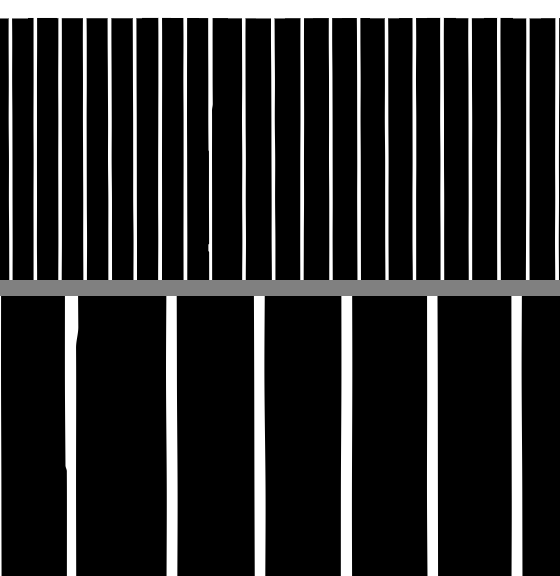
Top: the whole. Bottom: its middle third, enlarged.
Write a Shadertoy shader that draws this pattern.

```glsl
// Lengths are fractions of the canvas height
const int GAP_COUNT = 21;
const int WIDE_START = 9;          // first gap of the wider-spaced group
const int WORN_GAP = 8;            // gap with stepped edges
const float LEFT_START = 0.0378;
const float LEFT_PITCH = 0.0893;
const float LEFT_BOW = -0.0026;
const float RIGHT_START = 0.8711;
const float RIGHT_PITCH = 0.1017;
const float RIGHT_BOW = 0.0052;
const float HALF_GAP = 0.0064;
const float GAP_VARIATION = 0.0006;
const float LEAN = 0.0045;
const float EDGE_WOBBLE = 0.0010;
const float BAR_TOP = 0.935;
const float TOP_VARIATION = 0.0020;
const float STEP = 0.0026;
const vec3 BAR_COLOR = vec3(0.0);
const vec3 PAPER_COLOR = vec3(1.0);
const float PI = 3.14159;

float hash(vec2 p) {
    vec3 q = fract(p.xyx * vec3(0.1031, 0.1030, 0.0973));
    q += dot(q, q.yzx + 33.33);
    return fract((q.x + q.y) * q.z);
}

float noise(float t, float seed) {
    float cell = floor(t);
    float f = fract(t);
    f = f * f * (3.0 - 2.0 * f);
    return mix(hash(vec2(cell, seed)), hash(vec2(cell + 1.0, seed)), f);
}

// Two evenly spaced groups, each with a slight drift
float gapCenter(int i) {
    if (i < WIDE_START) {
        float n = float(i);
        return LEFT_START + LEFT_PITCH * n + LEFT_BOW * sin(PI * n / float(WIDE_START - 1));
    }
    float n = float(i - WIDE_START);
    float last = float(GAP_COUNT - 1 - WIDE_START);
    return RIGHT_START + RIGHT_PITCH * n + RIGHT_BOW * sin(2.0 * PI * n / last);
}

// Left and right edges of one gap at height y
vec2 gapEdges(int i, float y) {
    float id = float(i) + 1.0;
    float lean = LEAN * (hash(vec2(id, 7.0)) - 0.3) * (0.5 - y);
    float halfWidth = HALF_GAP + GAP_VARIATION * (hash(vec2(id, 19.0)) - 0.5);
    vec2 wobble = vec2(noise(y * 7.0, id), noise(y * 7.0, id + 50.0)) - 0.5;
    vec2 edges = gapCenter(i) + lean + vec2(-halfWidth, halfWidth) + EDGE_WOBBLE * wobble;

    // Stepped wear: wide above, narrow below, with a small nick near the foot
    if (i == WORN_GAP) {
        float nick = smoothstep(0.016, 0.010, abs(y - 0.115));
        edges.x += STEP * (0.6 * smoothstep(0.465, 0.458, y) - 0.5 - nick);
        edges.y += STEP * (1.1 * smoothstep(0.605, 0.630, y) - 0.6);
    }
    return edges;
}

void mainImage(out vec4 fragColor, in vec2 fragCoord) {
    vec2 p = fragCoord / iResolution.y;
    float pixel = 1.0 / iResolution.y;

    // Signed distance to the paper: negative inside gaps and the top margin
    float barId = floor(p.x / RIGHT_PITCH);
    float top = BAR_TOP + TOP_VARIATION * (hash(vec2(barId, 31.0)) - 0.5);
    float paperDistance = top - p.y;
    for (int i = 0; i < GAP_COUNT; i++) {
        vec2 edges = gapEdges(i, p.y);
        paperDistance = min(paperDistance, max(edges.x - p.x, p.x - edges.y));
    }

    float paper = clamp(0.5 - paperDistance / pixel, 0.0, 1.0);
    fragColor = vec4(mix(BAR_COLOR, PAPER_COLOR, paper), 1.0);
}
```
